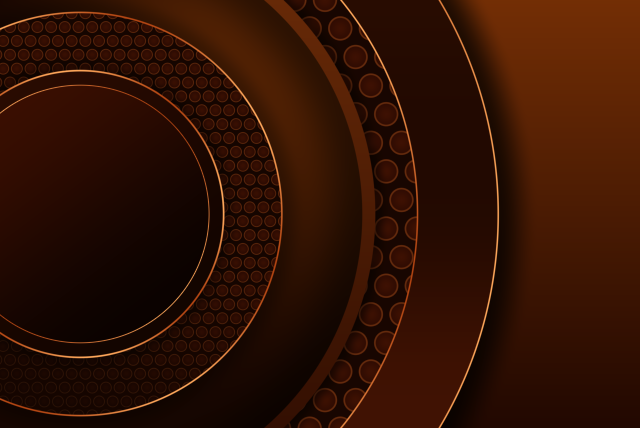
Reproduce this background procedurally as a Shadertoy shader.

```glsl
const vec2 CENTER = vec2(0.1875, 0.5);
const vec3 DARK = vec3(0.095, 0.024, 0.002);
const vec3 COPPER_DIM = vec3(0.70, 0.27, 0.07);
const vec3 COPPER_BRIGHT = vec3(1.0, 0.66, 0.36);

// Smooth coverage of the region where dist < 0
float fill(float dist, float aa) {
    return 1.0 - smoothstep(-aa, aa, dist);
}

float stroke(float dist, float halfWidth, float aa) {
    return fill(abs(dist) - halfWidth, aa);
}

// Darkening that fades out over reach
float shadow(float dist, float reach, float floorLevel) {
    return mix(floorLevel, 1.0, smoothstep(0.0, reach, dist));
}

// Distance to the nearest disc of a staggered lattice
float latticeDistance(vec2 p, vec2 origin, vec2 cell, float radius) {
    vec2 q = (p - origin) / cell;
    float row = floor(q.y + 0.5);
    q.x -= 0.5 * mod(row, 2.0);
    q -= floor(q + 0.5);
    return length(q * cell) - radius;
}

// Recessed discs with thin bronze rims
vec3 perforate(vec3 base, float dist, float radius, float rimWidth, float light, float aa) {
    float depth = smoothstep(-radius, 0.0, dist);
    vec3 disc = mix(vec3(0.24, 0.065, 0.010), vec3(0.185, 0.045, 0.006), depth);
    vec3 color = mix(base, disc * light, fill(dist, aa));
    vec3 rim = vec3(0.39, 0.165, 0.050) * light;
    return mix(color, rim, stroke(dist + rimWidth, rimWidth, aa));
}

// Metallic edge whose glint varies around the circle
vec3 metalEdge(vec3 base, float dist, float angle, float glints, float phase,
               float halfWidth, float aa) {
    float glint = 0.5 + 0.5 * cos(glints * (angle - phase));
    vec3 metal = mix(COPPER_DIM, COPPER_BRIGHT, glint);
    return mix(base, metal, stroke(dist, halfWidth, aa));
}

void mainImage(out vec4 fragColor, in vec2 fragCoord) {
    vec2 p = fragCoord / iResolution.y;
    float aa = 0.75 / iResolution.y;
    vec2 offset = p - CENTER;
    float r = length(offset);
    float angle = atan(offset.y, offset.x);

    // Backdrop, shaded beside the largest disc
    vec3 color = mix(vec3(0.13, 0.030, 0.002), vec3(0.45, 0.180, 0.020), p.y);
    color *= shadow(r - 0.9766, 0.095, 0.28);

    // Wide outer ring
    float lowGlow = smoothstep(0.55, 0.05, p.y);
    float topGlow = smoothstep(0.75, 1.05, p.y);
    vec3 outerRing = mix(vec3(0.135, 0.037, 0.003), vec3(0.25, 0.070, 0.010), lowGlow);
    outerRing += topGlow * vec3(0.025, 0.012, 0.002);
    color = mix(color, outerRing, fill(r - 0.9766, aa));
    color = metalEdge(color, r - 0.9766, angle, 2.0, -0.15, 0.0018, aa);

    // Coarse perforated ring
    float coarse = latticeDistance(p, vec2(0.9023, 0.5996), vec2(0.0715, 0.0668), 0.0283);
    vec3 coarseRing = perforate(DARK, coarse, 0.0283, 0.0019, 1.0, aa);
    coarseRing *= shadow(r - 0.6895, 0.035, 0.55);
    color = mix(color, coarseRing, fill(r - 0.788, aa));
    color = metalEdge(color, r - 0.788, angle, 4.0, 0.6, 0.0018, aa);

    // Raised narrow band
    vec3 band = mix(vec3(0.20, 0.058, 0.006), vec3(0.40, 0.160, 0.028), p.y);
    color = mix(color, band, fill(r - 0.6895, aa));

    // Broad dish, lit from the upper right
    float dishLight = smoothstep(0.0, 0.85, p.y) * smoothstep(-0.10, 0.55, p.x);
    vec3 dish = mix(vec3(0.085, 0.022, 0.002), vec3(0.31, 0.125, 0.012), dishLight);
    dish *= shadow(0.659 - r, 0.13, 0.55);
    dish *= shadow(r - 0.471, 0.055, 0.72);
    color = mix(color, dish, fill(r - 0.659, aa));

    // Fine perforated ring, fading toward the lower left
    float fine = latticeDistance(p, vec2(0.5834, 0.5156), vec2(0.0320, 0.0324), 0.0137);
    float fineLight = mix(0.42, 0.92, smoothstep(0.05, 0.75, p.y + 0.5 * p.x));
    vec3 fineRing = perforate(DARK * 0.85, fine, 0.0137, 0.0010, fineLight, aa);
    fineRing *= shadow(r - 0.335, 0.04, 0.65);
    color = mix(color, fineRing, fill(r - 0.471, aa));
    color = metalEdge(color, r - 0.471, angle, 4.0, 0.5, 0.0019, aa);

    // Collar and central disc share a diagonal light
    float diagonal = smoothstep(-0.32, 0.36, dot(offset, vec2(-0.6, 0.8)));
    vec3 collar = mix(vec3(0.075, 0.018, 0.001), vec3(0.16, 0.042, 0.004), diagonal);
    color = mix(color, collar, fill(r - 0.335, aa));
    color = metalEdge(color, r - 0.335, angle, 4.0, 0.1, 0.0020, aa);

    vec3 centralDisc = mix(vec3(0.040, 0.008, 0.001), vec3(0.23, 0.058, 0.006), diagonal);
    color = mix(color, centralDisc, fill(r - 0.301, aa));
    color = metalEdge(color, r - 0.301, angle, 2.0, -0.7, 0.0010, aa);

    fragColor = vec4(color, 1.0);
}
```
